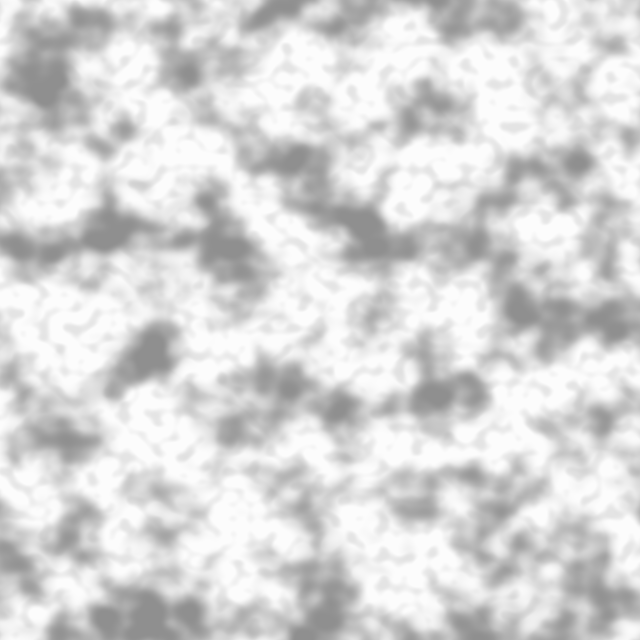
This texture is drawn by a three.js fragment shader. Its source:

```glsl
varying vec2 vUv;

const float TAU = 6.2831853;
const vec3 PAPER = vec3(0.99);
const vec3 STAIN = vec3(0.56);
const vec2 STRETCH = vec2(0.94, 1.06);

float hash(vec2 cell) {
  return fract(sin(dot(cell, vec2(127.1, 311.7))) * 43758.5453);
}

// Slope of the random gradient at a lattice corner, seen from an offset
float cornerSlope(vec2 cell, vec2 offset) {
  float angle = TAU * hash(cell);
  return dot(vec2(cos(angle), sin(angle)), offset);
}

float gradientNoise(vec2 p) {
  vec2 cell = floor(p);
  vec2 f = fract(p);
  vec2 fade = f * f * f * (f * (f * 6.0 - 15.0) + 10.0);
  vec2 right = vec2(1.0, 0.0);
  vec2 up = vec2(0.0, 1.0);
  float bottom = mix(cornerSlope(cell, f), cornerSlope(cell + right, f - right), fade.x);
  float top = mix(cornerSlope(cell + up, f - up), cornerSlope(cell + 1.0, f - 1.0), fade.x);
  return mix(bottom, top, fade.y);
}

// Blotches with progressively finer mottling
float mottle(vec2 p, float frequency, float persistence) {
  float sum = 0.0;
  float weight = 1.0;
  for (int octave = 0; octave < 3; octave++) {
    vec2 shift = vec2(17.3, 41.9) * float(octave);
    sum += weight * gradientNoise(p * frequency + shift);
    frequency *= 2.0;
    weight *= persistence;
  }
  return sum;
}

// Crests along the zero line of the noise, centred on zero
float streaks(vec2 p, float frequency) {
  return 0.175 - abs(gradientNoise(p * frequency + 63.4));
}

// Faint isolated spots between 0 and 1
float speckle(vec2 p, float frequency) {
  return smoothstep(-0.05, 0.5, gradientNoise(p * frequency + 90.6));
}

void main() {
  vec2 p = vUv * STRETCH + vec2(5.1, 2.6);
  float field = mottle(p, 7.8, 0.6) + 0.6 * streaks(p, 6.2);
  float coverage = smoothstep(-0.27, 0.63, field);
  coverage += (1.0 - coverage) * 0.22 * speckle(p, 42.0);
  gl_FragColor = vec4(mix(PAPER, STAIN, coverage), 1.0);
}
```
